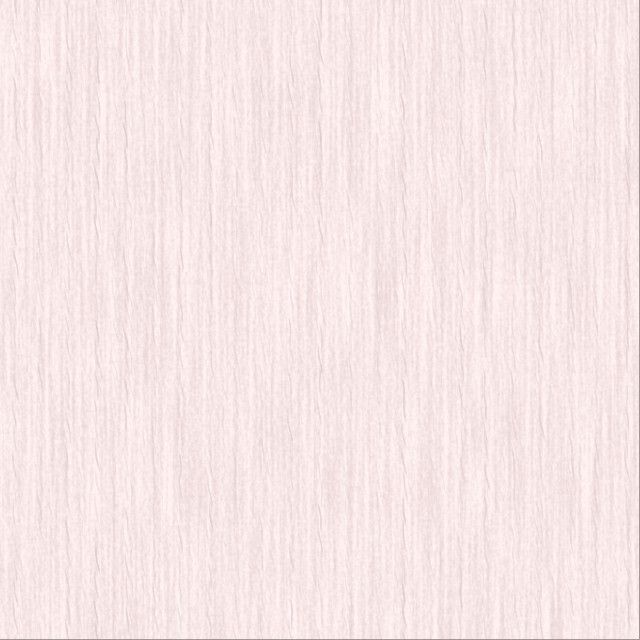
This texture is drawn by a Shadertoy shader. Its source:

```glsl
const vec3 PALE = vec3(0.995, 0.941, 0.940);
const vec3 ROSE = vec3(0.932, 0.854, 0.855);
const vec3 CREASE = vec3(0.835, 0.765, 0.772);
const vec3 BORDER = vec3(0.50, 0.48, 0.48);

float hash(vec2 p) {
    vec3 q = fract(vec3(p.xyx) * 0.1031);
    q += dot(q, q.yzx + 33.33);
    return fract((q.x + q.y) * q.z);
}

vec2 gradientAt(vec2 cell) {
    float angle = 6.2832 * hash(cell);
    return vec2(cos(angle), sin(angle));
}

float gradientNoise(vec2 p) {
    vec2 i = floor(p), f = fract(p);
    vec2 u = f * f * f * (f * (f * 6.0 - 15.0) + 10.0);
    vec2 e = vec2(1.0, 0.0);
    float bottom = mix(dot(gradientAt(i), f),
                       dot(gradientAt(i + e), f - e), u.x);
    float top = mix(dot(gradientAt(i + e.yx), f - e.yx),
                    dot(gradientAt(i + 1.0), f - 1.0), u.x);
    return mix(bottom, top, u.y);
}

// Long vertical fibres broken up by a fine weave
float fibreTone(vec2 uv) {
    float broad = gradientNoise(uv * vec2(38.0, 2.4) + 7.3);
    float streak = gradientNoise(uv * vec2(122.0, 3.4) + 31.6);
    float thread = gradientNoise(uv * vec2(210.0, 10.0) + 53.2);
    float fuzz = gradientNoise(uv * vec2(200.0, 80.0) + 83.7);
    float weave = gradientNoise(uv * vec2(240.0, 210.0) + 11.4);
    return 0.37 + 0.14 * broad + 0.64 * streak + 0.64 * thread
         + 0.46 * fuzz + 0.48 * weave;
}

// Slanted creases of twisted yarn: x = shadow, y = lit side
vec2 yarnCreases(vec2 uv, float columns, float rows, float halfWidth, float blur) {
    float column = floor(uv.x * columns);
    float shift = hash(vec2(column, 3.0));
    float row = floor(uv.y * rows + shift);
    float strength = mix(0.5, 1.0, hash(vec2(column, 9.0)));
    vec2 marks = vec2(0.0);
    for (int k = -1; k <= 1; k++) {
        vec2 id = vec2(column, row + float(k));
        float jitter = hash(id + 17.0) - 0.5;
        float along = uv.y * rows + shift - id.y - 0.5 - 0.5 * jitter;
        float lean = mix(0.0015, 0.0070, hash(id + 41.0));
        float bend = 0.0009 * sin(along * 5.0 + 6.0 * jitter);
        float center = (column + 0.5 + 0.2 * (shift - 0.5)) / columns
                     + 0.004 * (hash(id + 71.0) - 0.5);
        float across = uv.x - center + lean * along + bend;
        float taper = 1.0 - smoothstep(0.30, 0.70, abs(along));
        float weight = taper * strength * mix(0.35, 1.0, hash(id + 5.0));
        float shadow = 1.0 - smoothstep(halfWidth - blur, halfWidth + blur, abs(across));
        float lit = 1.0 - smoothstep(0.0, 3.0 * halfWidth, abs(across - 3.0 * halfWidth));
        marks = max(marks, weight * vec2(shadow, lit));
    }
    return marks;
}

// Hairline along the right and lower edges
float edgeLine(vec2 uv, vec2 extent, float width, float blur) {
    float gap = min(extent.x - uv.x, uv.y);
    return 1.0 - smoothstep(width - blur, width + blur, gap);
}

void mainImage(out vec4 fragColor, in vec2 fragCoord) {
    float shortSide = min(iResolution.x, iResolution.y);
    vec2 uv = fragCoord / shortSide;
    vec2 extent = iResolution.xy / shortSide;
    float blur = max(0.0008, 0.5 / shortSide);

    // Sway the yarn slightly so that its columns are not ruled
    float sway = 0.0025 * gradientNoise(uv * vec2(9.0, 6.0));
    vec2 yarnUv = uv + vec2(sway, 0.0);

    vec2 bold = yarnCreases(yarnUv, 23.0, 25.0, 0.0013, blur);
    vec2 faint = yarnCreases(yarnUv + vec2(0.517, 0.31), 41.0, 34.0, 0.0010, blur);

    float tone = fibreTone(uv) - 0.26 * bold.y - 0.12 * faint.y;
    vec3 color = mix(PALE, ROSE, clamp(tone, -0.05, 1.1));
    color = mix(color, CREASE, 0.65 * bold.x);
    color = mix(color, CREASE, 0.30 * faint.x);
    color = mix(color, BORDER, 0.75 * edgeLine(uv, extent, 0.0014, 0.5 / shortSide));
    fragColor = vec4(color, 1.0);
}
```
